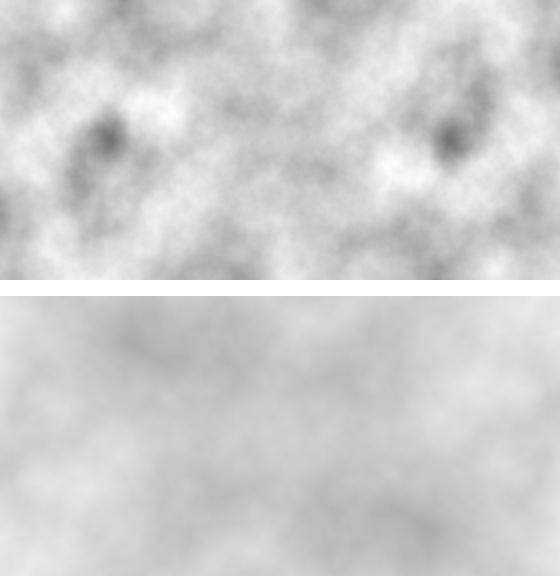
Top, the full canvas; bottom, a detail of the centre.
Reproduce this texture procedurally as a Shadertoy shader.

```glsl
// Soft grey clouds, point-symmetric about the centre, with two dark smoky cores.

const float BASE_TONE     = 0.812;  // mean grey of the clouds
const float CONTRAST      = 0.325;  // strength of the cloud noise
const float BASE_FREQ     = 2.2;    // largest noise cells per canvas height
const float GAIN          = 0.53;   // amplitude ratio between octaves
const float LACUNARITY    = 1.97;   // frequency ratio between octaves
const int   OCTAVES       = 7;
const float SEED          = 4.0;
const vec2  CORE_POS      = vec2(0.61, 0.0); // mirrored to the other side
const float CORE_DEPTH    = 0.48;
const float CORE_RADIUS   = 0.085;
const float CORE_SOFTNESS = 0.022;
const float CORE_WARP     = 0.9;    // how far the noise distorts the cores

float hash(vec2 p) {
    return fract(sin(dot(p, vec2(127.1, 311.7))) * 43758.5453);
}

// Gradients of opposite cells are negated, which makes the noise even.
vec2 gradient(vec2 cell, float seed) {
    float side = cell.x != 0.0 ? sign(cell.x) : sign(cell.y);
    float angle = 6.28318 * hash(cell * side + seed);
    return side * vec2(cos(angle), sin(angle));
}

float corner(vec2 cell, vec2 offset, vec2 f, float seed) {
    return dot(gradient(cell + offset, seed), f - offset);
}

float gradientNoise(vec2 p, float seed) {
    vec2 cell = floor(p);
    vec2 f = p - cell;
    vec2 u = f * f * f * (f * (f * 6.0 - 15.0) + 10.0);
    float low  = mix(corner(cell, vec2(0, 0), f, seed), corner(cell, vec2(1, 0), f, seed), u.x);
    float high = mix(corner(cell, vec2(0, 1), f, seed), corner(cell, vec2(1, 1), f, seed), u.x);
    return mix(low, high, u.y);
}

// Octaves are rotated against each other to hide the grid.
float cloudNoise(vec2 p) {
    const mat2 turn = mat2(0.8, 0.6, -0.6, 0.8);
    float sum = 0.0;
    float amplitude = 1.0;
    p = turn * p * BASE_FREQ;
    for (int i = 0; i < OCTAVES; i++) {
        sum += amplitude * gradientNoise(p, SEED + 17.0 * float(i));
        p = turn * p * LACUNARITY;
        amplitude *= GAIN;
    }
    return sum;
}

// Dark core with a sharp centre and a long soft falloff.
float core(vec2 p, float noise) {
    float dist = length(p) * (1.0 + CORE_WARP * noise);
    return CORE_DEPTH * exp(-length(vec2(dist, CORE_SOFTNESS)) / CORE_RADIUS);
}

void mainImage(out vec4 fragColor, in vec2 fragCoord) {
    // Centred coordinates in canvas heights
    vec2 p = (fragCoord - 0.5 * iResolution.xy) / iResolution.y;

    float noise = cloudNoise(p);
    float tone = BASE_TONE + CONTRAST * noise;
    tone -= core(p - CORE_POS, noise) + core(p + CORE_POS, noise);

    fragColor = vec4(vec3(clamp(tone, 0.0, 1.0)), 1.0);
}
```
